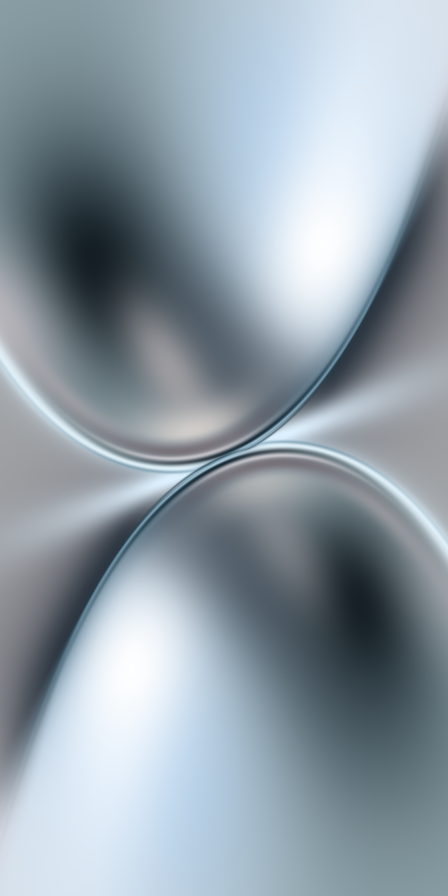
This background is drawn by a Shadertoy shader. Its source:

```glsl
// Two polished metal bowls, one a half-turn of the other, touching at a point.
// A quartic curve bounds each bowl; soft elliptical glows shade the inside,
// and the distance to both curves shades rims, strands and the wedges between.

// Signed distance (approximate) to the rim, positive inside the upper bowl
float bowlDistance(vec2 p) {
    float x = p.x;
    float rim = x * (0.4 + x * (1.68 + x * (0.75 + 1.5 * x)));
    float slope = 0.4 + x * (3.36 + x * (2.25 + 6.0 * x));
    return (p.y - rim) / sqrt(1.0 + slope * slope);
}

float bell(float x, float width) {
    x /= width;
    return exp(-x * x);
}

// Elliptical glow; lean shifts its axis sideways with height
float glow(vec2 p, vec2 center, vec2 radius, float lean) {
    vec2 q = p - center;
    q.x -= lean * q.y;
    q /= radius;
    return exp(-dot(q, q));
}

vec3 bowlColor(vec2 p, float d, float lower) {
    // Broad sheen, then the diagonal valley
    vec3 col = mix(vec3(0.55, 0.63, 0.66), vec3(0.84, 0.88, 0.92), smoothstep(-0.35, 0.35, p.x));
    col = mix(col, vec3(0.24, 0.31, 0.34), 0.92 * glow(p, vec2(-0.3, 0.47), vec2(0.22, 0.34), -0.1));
    col = mix(col, vec3(0.26, 0.31, 0.35), 0.92 * glow(p, vec2(-0.04, 0.28), vec2(0.19, 0.3), -0.75));
    col = mix(col, vec3(0.25, 0.29, 0.33), 0.85 * glow(p, vec2(0.08, 0.17), vec2(0.17, 0.14), -0.3));

    // Blue halo, its pale upper sweep and the white core
    col = mix(col, vec3(0.67, 0.80, 0.92), 0.85 * glow(p, vec2(0.18, 0.64), vec2(0.23, 0.38), -0.2));
    col = mix(col, vec3(0.91, 0.95, 0.99), 0.9 * glow(p, vec2(0.25, 0.66), vec2(0.15, 0.36), 0.18));
    col = mix(col, vec3(1.0), 0.95 * glow(p, vec2(0.215, 0.47), vec2(0.11, 0.17), 0.15));
    col = mix(col, vec3(0.03, 0.07, 0.09), 0.92 * glow(p, vec2(-0.29, 0.42 - 0.1 * lower), vec2(0.12, 0.18), -0.2));

    // Warm reflections near the bottom and the outer side
    float warm = 1.0 - 0.45 * lower;
    col = mix(col, vec3(0.70, 0.68, 0.69), 0.75 * warm * glow(p, vec2(-0.13, 0.2), vec2(0.075, 0.15), -0.45));
    float cream = bell(d - 0.075, d < 0.075 ? 0.02 : 0.055);
    col = mix(col, vec3(0.88, 0.85, 0.83), 0.8 * warm * cream * bell(p.x + 0.08, 0.12));
    col = mix(col, vec3(0.78, 0.76, 0.78), 0.85 * warm * glow(p, vec2(-0.53, 0.31), vec2(0.14, 0.19), -0.4));
    col = mix(col, vec3(0.68, 0.66, 0.68), 0.6 * bell(d - 0.055, 0.025) * bell(p.x + 0.34, 0.14));

    // Alternating dark folds and pale strands that follow the rim
    float fold = bell(p.x + 0.1, 0.2);
    col = mix(col, vec3(0.42, 0.36, 0.39), 0.7 * bell(d - 0.037, 0.016) * fold);
    col = mix(col, vec3(0.85, 0.83, 0.85), 0.75 * bell(d - 0.021, 0.005) * fold);
    col = mix(col, vec3(0.17, 0.20, 0.23), 0.8 * bell(d - 0.011, 0.005) * bell(p.x + 0.05, 0.16));

    // Blue shade along the steep side
    float steep = smoothstep(0.02, 0.18, p.x) * (1.0 - smoothstep(0.4, 0.85, p.y));
    return mix(col, vec3(0.22, 0.37, 0.45), 0.9 * steep * exp(-max(d, 0.0) / 0.028));
}

// Right-hand wedge: above and below are the distances to its two borders
vec3 wedgeColor(vec2 p, float above, float below) {
    vec3 col = mix(vec3(0.64, 0.65, 0.66), vec3(0.82, 0.81, 0.84), smoothstep(0.4, 0.85, p.y));
    float shade = smoothstep(0.08, 0.25, p.x) * (1.0 - smoothstep(0.4, 0.9, p.y));
    col = mix(col, vec3(0.46, 0.46, 0.49), shade * bell(above, 0.16));
    col = mix(col, vec3(0.17, 0.21, 0.25), shade * bell(above, 0.06));
    float streak = bell(p.y - 0.38 * p.x, 0.012 + 0.12 * p.x) * bell(p.x, 0.38);
    col = mix(col, vec3(0.88, 0.95, 1.0), min(1.15 * streak, 1.0));
    return mix(col, vec3(0.82, 0.91, 0.97), 0.85 * exp(-max(below, 0.0) / 0.022));
}

void mainImage(out vec4 fragColor, in vec2 fragCoord) {
    // Origin where the bowls touch; the canvas width is one unit
    vec2 p = (fragCoord / iResolution.xy - vec2(0.508, 0.49)) * vec2(1.0, 2.0);
    float upper = bowlDistance(p);
    float lower = bowlDistance(-p);

    vec3 col = p.x > 0.0 ? wedgeColor(p, -upper, -lower) : wedgeColor(-p, -lower, -upper);

    // Lay both bowls over the wedges; their steep ends melt away
    for (int i = 0; i < 2; i++) {
        vec2 q = i == 0 ? p : -p;
        float d = i == 0 ? upper : lower;
        float soft = mix(0.0025, 0.06, smoothstep(0.3, 0.85, q.y) * smoothstep(0.0, 0.3, q.x));
        col = mix(col, bowlColor(q, d, float(i)), smoothstep(-soft, soft, d));

        // Pale line and blue underline on the shallow side
        float shallow = 1.0 - smoothstep(-0.12, 0.03, q.x);
        col = mix(col, vec3(0.42, 0.58, 0.66), 0.6 * shallow * bell(d + 0.009, 0.004));
        col = mix(col, vec3(0.90, 0.96, 0.99), 0.85 * shallow * bell(d, 0.005 + 0.012 * smoothstep(0.2, 0.5, -q.x)));

        // Fine seam lines on the steep side
        float seam = smoothstep(-0.1, 0.02, q.x) * bell(q.x, 0.25);
        col = mix(col, vec3(0.06, 0.14, 0.19), 0.9 * seam * bell(d - 0.010, 0.004));
        col = mix(col, vec3(0.66, 0.83, 0.91), 0.85 * seam * bell(d - 0.003, 0.003));
        col = mix(col, vec3(0.12, 0.25, 0.32), 0.75 * seam * bell(d + 0.004, 0.003));
    }
    fragColor = vec4(col, 1.0);
}
```
